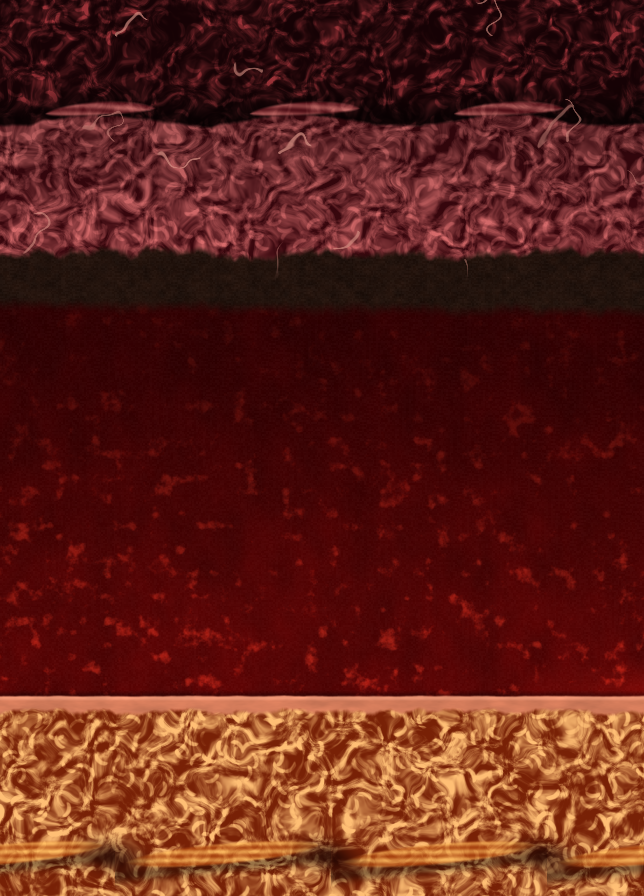
Reproduce this texture procedurally as a Shadertoy shader.

```glsl
float hash(vec2 p) {
    return fract(sin(dot(p, vec2(127.1, 311.7))) * 43758.5453);
}

float noise(vec2 p) {
    vec2 i = floor(p), f = fract(p);
    f = f * f * (3.0 - 2.0 * f);
    return mix(mix(hash(i), hash(i + vec2(1, 0)), f.x),
               mix(hash(i + vec2(0, 1)), hash(i + vec2(1, 1)), f.x), f.y);
}

float fbm(vec2 p) {
    float sum = 0.0, amp = 0.5;
    for (int i = 0; i < 4; i++) {
        sum += amp * noise(p);
        p = mat2(1.6, 1.2, -1.2, 1.6) * p + 7.3;
        amp *= 0.5;
    }
    return sum;
}

// Brightness of short curved fibres, one per cell, with random direction
float fibres(vec2 p, float density, float width) {
    vec2 cell = floor(p);
    float light = 0.0;
    for (int j = -1; j <= 1; j++)
    for (int i = -1; i <= 1; i++) {
        vec2 id = cell + vec2(i, j);
        float h = hash(id + 3.7);
        if (h > density) continue;
        vec2 d = p - id - vec2(hash(id + 11.3), hash(id + 23.9));
        float a = 6.2832 * hash(id + 41.1);
        d = mat2(cos(a), -sin(a), sin(a), cos(a)) * d;
        d.y += 0.7 * d.x * d.x - 0.05;
        float dist = length(vec2(max(abs(d.x) - 0.38, 0.0), d.y));
        light = max(light, (1.0 - smoothstep(width * 0.3, width, dist)) * (0.4 + 0.6 * hash(id + 5.2)));
    }
    return light;
}

// Rough nap: embossed warped noise with bright fibres on it
float suede(vec2 p) {
    vec2 q = p * 80.0 + 2.5 * vec2(noise(p * 45.0), noise(p * 45.0 + 19.0));
    float relief = fbm(q) - fbm(q + vec2(0.45, -0.55));
    float nap = 0.34 + 1.3 * relief + 0.5 * (fbm(p * 34.0) - 0.47);
    return clamp(nap + 0.38 * fibres(p * 62.0, 0.75, 0.22), 0.0, 1.0);
}

// Soft mask of a tapered stitch along x
float stitch(vec2 d, float halfLength, float thick) {
    float taper = sqrt(max(1.0 - d.x * d.x / (halfLength * halfLength), 0.0));
    return smoothstep(0.0, 0.004, thick * taper - abs(d.y));
}

void mainImage(out vec4 fragColor, in vec2 fragCoord) {
    vec2 p = fragCoord / iResolution.y;
    float nap = suede(p);
    float grain = hash(floor(p * 512.0)) - 0.5;
    float ragged = 0.012 * (fbm(p * vec2(60, 25)) - 0.47);

    // Smooth red panel, darker at the top
    float depth = smoothstep(0.22, 0.66, p.y);
    vec3 col = mix(vec3(0.34, 0.022, 0.022), vec3(0.195, 0.008, 0.014), depth);
    col *= 0.82 + 0.38 * fbm(p * vec2(35, 22));
    float lint = smoothstep(0.54, 0.82, fbm(p * 75.0)) * (1.0 - 0.75 * depth);
    col += vec3(0.32, 0.10, 0.06) * lint + 0.025 * grain;
    col += vec3(0.12, 0.02, 0.01) * smoothstep(0.5, 0.75, p.x) * (1.0 - smoothstep(0.225, 0.27, p.y));
    col *= 0.65 + 0.35 * smoothstep(0.223, 0.231, p.y);

    // Dark brown cut edge
    float cut = smoothstep(0.651, 0.669, p.y + 0.012 * p.x + ragged);
    vec3 brown = vec3(0.135, 0.075, 0.05) * (0.7 + 0.6 * fbm(p * 110.0)) + 0.03 * grain;
    col = mix(col, brown, cut);

    // Rose suede band
    float rise = smoothstep(0.72, 0.86, p.y);
    vec3 rose = mix(vec3(0.21, 0.025, 0.05), vec3(0.80, 0.40, 0.40), nap);
    rose *= mix(1.06, 0.88, rise);
    col = mix(col, rose, smoothstep(0.712, 0.722, p.y + 2.0 * ragged));

    // Dark suede above a scalloped seam
    float period = 0.228;
    float sx = mod(p.x - 0.112 + period * 0.5, period) - period * 0.5;
    float seam = 0.865 + 0.006 * cos(sx * 6.2832 / period) + 0.6 * ragged;
    vec3 dark = mix(vec3(0.085, 0.008, 0.018), vec3(0.56, 0.18, 0.20), nap * nap * 1.1);
    float shade = smoothstep(0.0, 0.055, p.y - seam + 0.012 * noise(p * 28.0));
    dark *= mix(0.3, 1.0, shade);
    col = mix(col, dark, smoothstep(-0.002, 0.003, p.y - seam));
    vec2 roseThread = vec2(sx, p.y - 0.879 - 0.05 * sx + 0.8 * sx * sx);
    float strand = 0.5 + 0.5 * sin((roseThread.y * 9.0 + sx) * 70.0);
    vec3 threadCol = mix(vec3(0.34, 0.07, 0.10), vec3(0.83, 0.46, 0.44), strand * 0.5 + nap * 0.5);
    col = mix(col, threadCol, 0.9 * stitch(roseThread, 0.062, 0.009));

    // Pale stray fibres on the upper layers
    float stray = fibres(p * 20.0 + 0.6 * noise(p * 60.0), 0.15, 0.05);
    col = mix(col, vec3(0.82, 0.55, 0.50), 0.75 * stray * smoothstep(0.685, 0.71, p.y));

    // Orange suede with a row of stitches and punched holes
    vec3 tan = mix(vec3(0.47, 0.13, 0.025), vec3(1.0, 0.75, 0.46), smoothstep(0.02, 0.9, nap));
    float pitch = 0.241;
    float hx = mod(p.x - 0.128 + pitch * 0.5, pitch) - pitch * 0.5;
    float tx = mod(p.x - 0.128, pitch) - pitch * 0.5;
    vec2 tanThread = vec2(tx, p.y - 0.047 - 0.09 * tx);
    tan *= 1.0 - 0.4 * exp(-pow((tanThread.y + 0.014) / 0.008, 2.0));
    float twist = 0.5 + 0.5 * sin(tanThread.y * 700.0 + tx * 55.0);
    vec3 cord = mix(vec3(0.68, 0.28, 0.07), vec3(1.0, 0.74, 0.38), 0.55 * twist + 0.45 * nap);
    tan = mix(tan, cord, 0.9 * stitch(tanThread, 0.108, 0.013));
    vec2 hole = vec2(hx, p.y - 0.043 + 0.2 * hx) / vec2(0.036, 0.021);
    tan = mix(tan, vec3(0.17, 0.035, 0.01), 0.9 * exp(-dot(hole, hole) * 1.6) * (1.15 - 0.5 * nap));

    // Pale bevel between orange suede and red panel
    vec3 bevel = vec3(0.84, 0.49, 0.36) * (0.88 + 0.22 * fbm(p * vec2(45, 130)));
    bevel += 0.10 * smoothstep(0.217, 0.221, p.y);
    tan = mix(tan, bevel, smoothstep(0.203, 0.209, p.y + ragged));
    col = mix(tan, col, smoothstep(0.2215, 0.2245, p.y + 0.15 * ragged));

    fragColor = vec4(clamp(col, 0.0, 1.0), 1.0);
}
```
